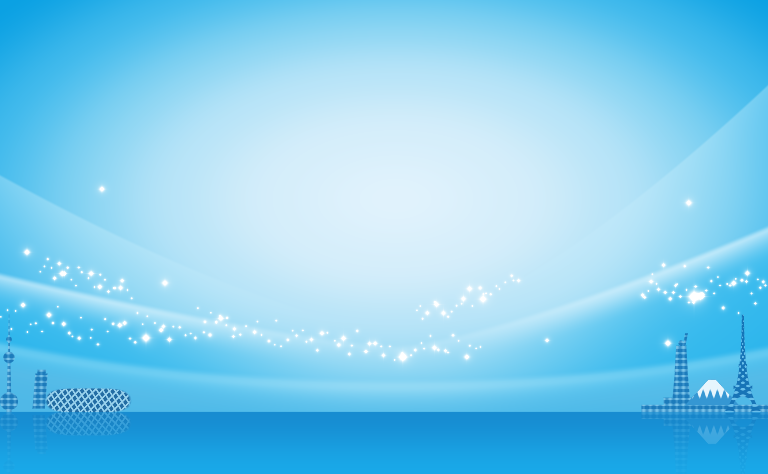
Reproduce this background procedurally as a WebGL 2 fragment shader.

```glsl
#version 300 es
precision highp float;
uniform vec2 u_resolution;
out vec4 outColor;

const float HORIZON = 0.131;

float hash(float n) { return fract(sin(n * 127.1) * 43758.55); }

float cover(float d) { return clamp(0.5 - d * u_resolution.y, 0.0, 1.0); }

float box(vec2 p, float y, vec2 halfSize) {
    vec2 d = abs(p - vec2(0, y)) - halfSize;
    return max(d.x, d.y);
}

float ball(vec2 p, float y, float r) { return length(p - vec2(0, y)) - r; }

vec3 sky(vec2 uv) {
    float d = length((uv - vec2(0.515, 0.58)) / vec2(0.55, 0.5));
    vec3 c = mix(vec3(0.88, 0.95, 0.99), vec3(0.83, 0.93, 0.98), smoothstep(0.0, 0.35, d));
    c = mix(c, vec3(0.71, 0.89, 0.97), smoothstep(0.28, 0.58, d));
    c = mix(c, vec3(0.53, 0.83, 0.95), smoothstep(0.52, 0.77, d));
    c = mix(c, vec3(0.28, 0.74, 0.93), smoothstep(0.7, 0.98, d));
    return mix(c, vec3(0.04, 0.63, 0.89), smoothstep(0.9, 1.25, d));
}

// Depth below a hanging curve that rises to both sides
float below(vec2 uv, float base, float left, float right, float power) {
    float t = uv.x < 0.52 ? (0.52 - uv.x) / 0.52 : (uv.x - 0.52) / 0.48;
    return base + (uv.x < 0.52 ? left : right) * pow(t, power) - uv.y;
}

// Lit under a crisp edge, fading downwards
float veil(float depth, float edge, float fade) {
    return smoothstep(-edge, edge, depth) * exp(-max(depth, 0.0) / fade);
}

vec3 ribbons(vec3 c, vec2 uv) {
    float side = smoothstep(0.03, 0.42, abs(uv.x - 0.52));
    float high = below(uv, 0.3, 0.33, 0.52, 1.4);
    float middle = below(uv, 0.266, 0.154, 0.253, 1.3);
    float low = below(uv, 0.19, 0.082, 0.072, 2.1);
    c = mix(c, vec3(0.8, 0.94, 0.99), 0.36 * side * veil(high, 0.004, 0.16));
    c = mix(c, vec3(0.18, 0.72, 0.93), 0.75 * side * smoothstep(0.0, 0.07, middle));
    c = mix(c, vec3(0.9, 0.97, 1.0), (0.25 + 0.5 * side) * veil(middle, 0.008, 0.03));
    c = mix(c, vec3(0.36, 0.73, 0.9), (0.35 + 0.4 * side) * smoothstep(0.0, 0.06, low));
    return mix(c, vec3(0.74, 0.92, 0.98), 0.6 * veil(low, 0.014, 0.022));
}

// Buildings standing on y = 0: colour and coverage
vec4 skyline(vec2 p) {
    // Needle with spheres
    vec2 n = p - vec2(0.019, 0);
    float d = max(abs(n.x) - 0.0055 + 0.025 * n.y, n.y - 0.21);
    d = min(d, min(ball(n, 0.115, 0.012), min(ball(n, 0.153, 0.006), ball(n, 0.022, 0.019))));
    // Leaning tower
    vec2 l = p - vec2(0.081 + 0.08 * p.y, 0);
    d = min(d, min(box(l, 0.044, vec2(0.013, 0.037)), box(l, 0.084, vec2(0.009, 0.005))));
    // Monument on a long plinth
    vec2 m = p - vec2(1.437, 0);
    d = min(d, min(box(m, 0.022, vec2(0.037, 0.008)), box(m, 0.055, vec2(0.021 - 0.09 * m.y, 0.03))));
    d = min(d, min(box(m, 0.112, vec2(0.019 - 0.06 * m.y, 0.028)), ball(m, 0.145, 0.006)));
    d = min(d, box(m - vec2(0.2 * m.y - 0.022, 0), 0.148, vec2(0.003, 0.018)));
    d = min(d, box(p - vec2(1.49, 0), 0.007, vec2(0.137, 0.008)));
    float lit = 0.55 * smoothstep(-0.2, 0.6, sin(p.y * 520.0)) + 0.25 * sin(p.x * 450.0);
    vec4 c = vec4(mix(vec3(0.09, 0.46, 0.72), vec3(0.6, 0.85, 0.96), clamp(lit, 0.0, 1.0)), cover(d));
    // Snowy peak
    vec2 k = p - vec2(1.502, 0);
    float peak = max(k.y - 0.068 + max(abs(k.x) - 0.008, 0.0) * 1.1, 0.014 - k.y);
    float snow = smoothstep(0.034, 0.042, k.y + 0.008 * sin(k.x * 420.0));
    c = mix(c, vec4(mix(vec3(0.2, 0.58, 0.82), vec3(0.95, 0.98, 1), snow), 1), cover(peak * 0.7));
    // Woven bowl
    vec2 s = (p - vec2(0.186, 0.024)) / vec2(0.089, 0.026);
    float bowl = (pow(pow(abs(s.x), 4.0) + pow(abs(s.y), 2.4), 0.3) - 1.0) * 0.026;
    float weave = max(abs(sin(s.x * 22.0 + s.y * 4.0)), abs(sin(s.x * 17.0 - s.y * 5.0)));
    vec3 straw = mix(vec3(0.12, 0.4, 0.62), vec3(0.62, 0.83, 0.93), smoothstep(0.78, 0.98, weave));
    c = mix(c, vec4(straw, 1), cover(bowl));
    // Lattice tower
    vec2 t = p - vec2(1.567, 0);
    float width = 0.0015 + 0.037 * exp(-t.y * 19.0);
    float tower = max(max(abs(t.x) - width, t.y - 0.205), -ball(t, 0.012, 0.02));
    tower = min(tower, min(box(t, 0.052, vec2(0.02, 0.003)), box(t, 0.098, vec2(0.009, 0.003))));
    float slant = t.x / width * 2.0;
    float brace = abs(sin(t.y * 230.0 + slant) * sin(t.y * 230.0 - slant));
    vec3 iron = mix(vec3(0.07, 0.43, 0.7), vec3(0.42, 0.75, 0.92), smoothstep(0.45, 0.85, brace));
    return mix(c, vec4(iron, 1), cover(tower));
}

float star(vec2 p, float r) {
    vec2 q = p / r;
    float d = length(q);
    return exp(-d * d * 14.0) + 0.8 * exp(-70.0 * abs(q.x * q.y) - 3.5 * d) + 0.22 * exp(-d * d * 2.5);
}

// Sparkles scattered along a sagging line
float trail(vec2 p, vec2 a, vec2 b, float sag, float spread, float count) {
    float sum = 0.0;
    for (float i = 0.0; i < count; i++) {
        float k = i + a.x * 97.0 + 3.0, t = (i + hash(k)) / count;
        vec2 at = mix(a, b, t);
        at.y += spread * (hash(k + 0.37) + hash(k + 0.71) - 1.0) - sag * sin(t * 3.1416);
        sum += star(p - at, mix(0.006, 0.02, pow(hash(k + 0.53), 3.0)));
    }
    return sum;
}

void main() {
    vec2 uv = gl_FragCoord.xy / u_resolution, p = uv * vec2(1.62, 1);
    float rise = uv.y - HORIZON;
    vec3 water = mix(vec3(0.1, 0.66, 0.91), vec3(0.09, 0.55, 0.82), smoothstep(0.0, HORIZON, uv.y));
    vec3 color = mix(ribbons(sky(uv), uv), water, cover(rise));
    // Buildings and their reflection
    vec4 land = skyline(vec2(p.x, abs(rise)));
    color = mix(color, land.rgb, land.a * (rise > 0.0 ? 0.92 : 0.32 * exp(rise * 12.0)));
    // Sparkle trails, then single bright stars
    float light = trail(p, vec2(0, 0.345), vec2(0.48, 0.325), 0.03, 0.045, 45.0)
        + trail(p, vec2(0.43, 0.33), vec2(1.02, 0.27), 0.022, 0.032, 55.0)
        + trail(p, vec2(0.08, 0.435), vec2(0.28, 0.385), 0.0, 0.03, 26.0)
        + trail(p, vec2(0.87, 0.33), vec2(1.1, 0.425), 0.01, 0.025, 24.0)
        + trail(p, vec2(1.35, 0.385), vec2(1.62, 0.39), -0.01, 0.06, 42.0);
    vec3 stars[10] = vec3[10](vec3(0.215, 0.601, 0.02), vec3(0.057, 0.468, 0.022),
        vec3(0.348, 0.403, 0.022), vec3(1.453, 0.572, 0.022), vec3(1.409, 0.276, 0.023),
        vec3(1.154, 0.282, 0.014), vec3(1.464, 0.374, 0.044), vec3(0.85, 0.247, 0.03),
        vec3(0.308, 0.287, 0.03), vec3(1.019, 0.369, 0.026));
    for (int i = 0; i < 10; i++) light += star(p - stars[i].xy, stars[i].z);
    outColor = vec4(mix(color, vec3(1), clamp(light, 0.0, 1.0)), 1);
}
```
